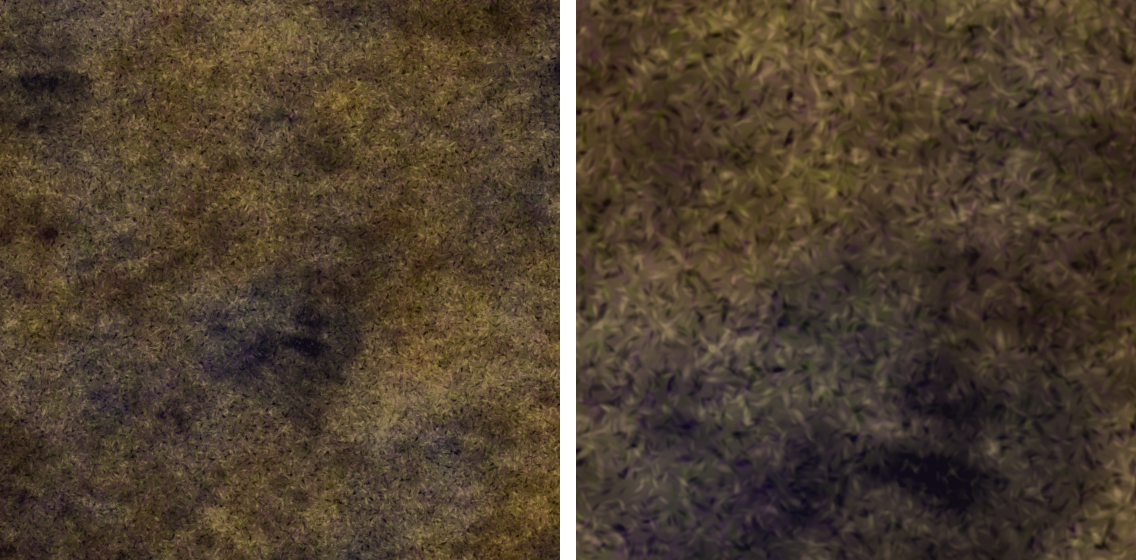
Left: the whole. Right: its middle third, enlarged.
Write a WebGL 1 fragment shader that draws this texture.

```glsl
precision highp float;
uniform vec2 u_resolution;

// Palette
const vec3 SHADOW = vec3(0.19, 0.14, 0.11);
const vec3 PALE = vec3(0.48, 0.40, 0.27);
const vec3 OCHRE_SHIFT = vec3(0.025, 0.004, -0.045);
const vec3 OLIVE_SHIFT = vec3(-0.012, 0.016, -0.035);
const vec3 COOL_SHIFT = vec3(-0.025, -0.008, 0.008);

// Tone: 0 is SHADOW, 1 is PALE
const float BASE_TONE = 0.49;
const float DARKEST = -0.32;
const float BRIGHTEST = 1.3;

// Feature frequencies per canvas and their strengths
const vec2 SLANT = vec2(0.82, 0.57);
const vec2 PATCH_FREQ = vec2(2.8, 5.0);
const vec2 CLOUD_FREQ = vec2(8.0, 10.0);
const vec2 MOTTLE_FREQ = vec2(20.0, 27.0);
const vec2 CLUMP_FREQ = vec2(46.0, 62.0);
const vec2 STREAK_FREQ = vec2(13.0, 45.0);
const float PATCH = 0.22;
const float CLOUD = 0.20;
const float MOTTLE = 0.20;
const float CLUMP = 0.20;
const float STREAK = 0.40;

const float FIBRE_FREQ = 125.0;
const float FINE_FREQ = 205.0;
const float FIBRE_WIDTH = 0.42;
const float FIBRE = 0.55;
const float FINE = 0.42;

// Dark hollows, repeated in staggered rows
const vec2 HOLLOW_AT = vec2(0.06, 0.83);
const vec2 HOLLOW_SIZE = vec2(0.10, 0.12);
const float HOLLOW_ROW = 0.47;
const float HOLLOW_DEPTH = 0.48;

vec3 hash3(vec2 p) {
  vec3 h = fract(p.xyx * vec3(0.1031, 0.1030, 0.0973));
  h += dot(h, h.yxz + 33.33);
  return fract((h.xxy + h.yzz) * h.zyx);
}

// Cellular noise: one soft round spot of signed height per cell
float spots(vec2 p, float seed) {
  vec2 cell = floor(p);
  float sum = 0.0;
  for (int y = -1; y <= 1; y++) {
    for (int x = -1; x <= 1; x++) {
      vec2 id = cell + vec2(float(x), float(y));
      vec3 rnd = hash3(id + seed);
      vec2 d = p - id - rnd.xy;
      float w = max(0.0, 1.0 - dot(d, d));
      sum += w * w * (2.0 * rnd.z - 1.0);
    }
  }
  return sum;
}

// Cellular noise: one short fibre of random direction per cell
float fibres(vec2 p, float seed) {
  vec2 cell = floor(p);
  float sum = 0.0;
  for (int y = -1; y <= 1; y++) {
    for (int x = -1; x <= 1; x++) {
      vec2 id = cell + vec2(float(x), float(y));
      vec3 rnd = hash3(id + seed);
      vec2 d = p - id - rnd.xy;
      float angle = 6.2832 * fract(rnd.z * 17.0);
      vec2 dir = vec2(cos(angle), sin(angle));
      vec2 local = vec2(dot(d, dir), (d.y * dir.x - d.x * dir.y) / FIBRE_WIDTH);
      float w = max(0.0, 1.0 - dot(local, local));
      sum += w * w * (2.0 * rnd.z - 1.0);
    }
  }
  return sum;
}

float hollow(vec2 p) {
  vec2 q = p - HOLLOW_AT;
  float row = floor(q.y / HOLLOW_ROW + 0.5);
  q.y -= row * HOLLOW_ROW;
  q.x = fract(q.x + 0.5 * row + 0.5) - 0.5;
  q /= HOLLOW_SIZE;
  return exp(-dot(q, q));
}

void main() {
  vec2 p = gl_FragCoord.xy / u_resolution.y;
  vec2 slanted = vec2(dot(p, SLANT), dot(p, vec2(-SLANT.y, SLANT.x)));

  // Broad patches down to small clumps
  float cloud = spots(p * CLOUD_FREQ, 31.0);
  float mottle = spots(p * MOTTLE_FREQ, 57.0);
  float tone = BASE_TONE + CLOUD * cloud + MOTTLE * mottle;
  tone += PATCH * spots(slanted * PATCH_FREQ, 11.0);
  tone += CLUMP * spots(p * CLUMP_FREQ, 83.0);

  // Hollows with ragged edges and pale level streaks
  float dark = hollow(p + 0.025 * vec2(cloud, mottle));
  float streak = max(0.0, spots(p * STREAK_FREQ, 19.0));
  tone += dark * (STREAK * streak - HOLLOW_DEPTH);

  // Fibrous grain, quieter in the shade
  float coarse = fibres(p * FIBRE_FREQ, 101.0);
  float fine = fibres(p * FINE_FREQ, 149.0);
  float grainGain = mix(0.6, 1.1, smoothstep(0.0, 0.7, tone));
  tone += grainGain * (FIBRE * coarse + FINE * fine);

  // Ochre drifts over patches, olive flecks between greyer ones
  float ochre = spots(slanted * 5.0, 211.0) + 0.5 * spots(p * 17.0, 239.0);
  float olive = 0.4 * spots(p * 33.0, 263.0) + 1.3 * fibres(p * FIBRE_FREQ, 307.0);
  vec3 color = mix(SHADOW, PALE, clamp(tone, DARKEST, BRIGHTEST));
  color += (1.0 - 0.7 * dark) * (OCHRE_SHIFT * ochre + OLIVE_SHIFT * olive);
  color += COOL_SHIFT * dark;
  gl_FragColor = vec4(clamp(color, 0.0, 1.0), 1.0);
}
```
